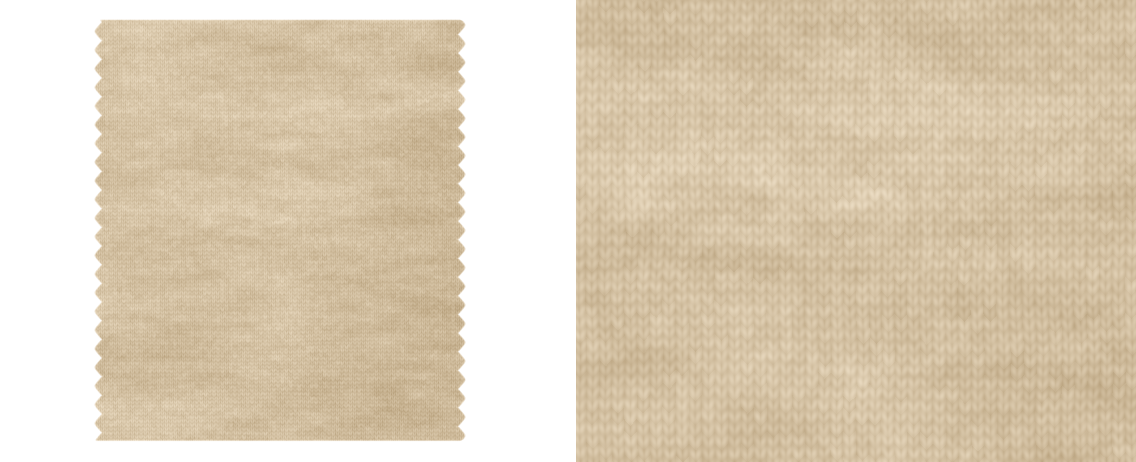
Left, the full canvas; right, a detail of the centre.
Write a Shadertoy shader that draws this texture.

```glsl
// A beige knitted fabric swatch with pinked side edges on white.

float hash(vec2 p) {
    return fract(sin(dot(p, vec2(127.1, 311.7))) * 43758.5453);
}

float noise(vec2 p) {
    vec2 i = floor(p), f = fract(p);
    f = f * f * (3.0 - 2.0 * f);
    return mix(mix(hash(i), hash(i + vec2(1, 0)), f.x),
               mix(hash(i + vec2(0, 1)), hash(i + vec2(1, 1)), f.x), f.y);
}

float fbm(vec2 p) {
    float sum = 0.0, amp = 0.5;
    for (int i = 0; i < 4; i++) {
        sum += amp * noise(p);
        p = p * 2.03 + 17.3;
        amp *= 0.5;
    }
    return sum / 0.9375;
}

// Signed distance to the swatch: straight top and bottom, rounded teeth at the sides
float swatch(vec2 p) {
    float tip = p.x < 0.0 ? 0.0837 : 0.0569;
    float tooth = 2.0 * abs(fract((p.y - tip) / 0.0404 + 0.5) - 0.5);
    tooth = sqrt(tooth * tooth + 0.05) - 0.2;
    float side = (abs(p.x) - 0.401 + 0.0185 * tooth) * 0.76;
    float ends = abs(p.y - 0.5015) - 0.4555;
    vec2 d = vec2(side, ends) + 0.004;
    return length(max(d, 0.0)) + min(max(d.x, d.y), 0.0) - 0.004;
}

// Brightness of the V-shaped stitches, around zero
float knit(vec2 p) {
    p.x += 0.0022 * (noise(p * vec2(14.0, 22.0)) - 0.5);
    p.y += 0.0050 * (noise(p * vec2(9.0, 12.0) + 40.0) - 0.5);
    vec2 stitch = p * vec2(108.0, 118.0);
    float across = abs(fract(stitch.x) - 0.5);
    float row = stitch.y - across * 1.1;
    float legs = 0.5 + 0.5 * cos(6.2832 * row);
    float wale = cos(6.2832 * (across - 0.22) * 1.6);
    vec2 id = vec2(floor(stitch.x), floor(row + 0.5));
    float speck = step(0.9993, hash(id + 9.0));
    return 0.20 * (legs - 0.5) + 0.13 * (wale - 0.55)
         + 0.16 * (hash(id) - 0.5) - 0.3 * speck;
}

void mainImage(out vec4 fragColor, in vec2 fragCoord) {
    vec2 p = fragCoord / iResolution.y;
    p.x -= 0.5 * iResolution.x / iResolution.y;

    // Uneven yarn: broad clouds, horizontal streaks and fine fuzz
    float tone = 0.5;
    tone += 0.55 * (fbm(p * vec2(4.0, 9.0) + 3.0) - 0.5);
    tone += 0.50 * (fbm(p * vec2(13.0, 48.0) + 21.0) - 0.5);
    tone += 0.22 * (noise(p * 210.0) - 0.5);

    // Soft lighting, brighter left of the centre and darker at the right
    tone += 0.10 * exp(-9.0 * dot(p - vec2(-0.08, 0.6), p - vec2(-0.08, 0.6)));
    tone -= 0.14 * smoothstep(0.1, 0.4, p.x) + 0.01;
    tone += knit(p);

    vec3 shadeTan = vec3(0.755, 0.670, 0.535);
    vec3 paleSand = vec3(0.915, 0.855, 0.755);
    vec3 fabric = mix(shadeTan, paleSand, clamp(tone, -0.2, 1.1));

    // Pale cut rim, then the white ground
    float dist = swatch(p);
    fabric += 0.04 * smoothstep(-0.005, 0.0, dist);
    float pixel = 1.0 / iResolution.y;
    fragColor = vec4(mix(fabric, vec3(1.0), smoothstep(-pixel, pixel, dist)), 1.0);
}
```
